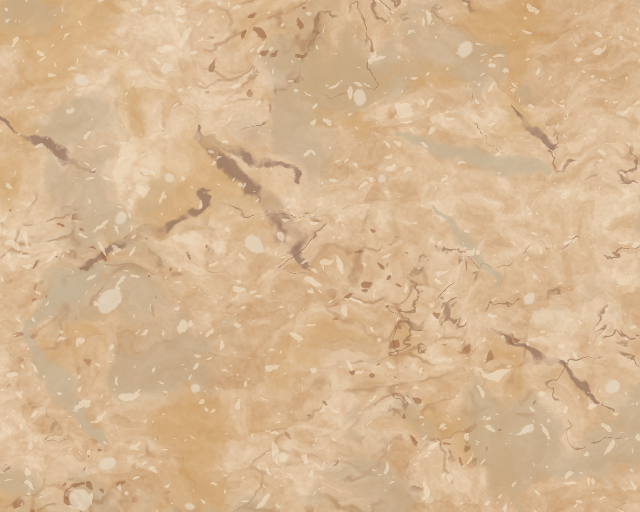
A WebGL 2 fragment shader for this texture:

```glsl
#version 300 es
precision highp float;

uniform vec2 u_resolution;
out vec4 fragColor;

float hash(vec2 p) {
    vec3 q = fract(p.xyx * vec3(0.1031, 0.1030, 0.0973));
    q += dot(q, q.yzx + 33.33);
    return fract((q.x + q.y) * q.z);
}

mat2 turn(float a) {
    return mat2(cos(a), -sin(a), sin(a), cos(a));
}

float noise(vec2 p) {
    vec2 i = floor(p), f = fract(p);
    f = f * f * (3.0 - 2.0 * f);
    return mix(mix(hash(i), hash(i + vec2(1, 0)), f.x),
               mix(hash(i + vec2(0, 1)), hash(i + vec2(1, 1)), f.x), f.y);
}

float fbm(vec2 p) {
    float sum = 0.0, amp = 0.5;
    for (int i = 0; i < 5; i++) {
        sum += amp * noise(p);
        p = turn(0.6) * p * 2.03 + 17.0;
        amp *= 0.5;
    }
    return sum;
}

// Cellular fragments: x is the gap to the border, y a tone per cell
vec2 shards(vec2 p) {
    vec2 id = floor(p);
    float first = 9.0, second = 9.0, tone = 0.0;
    for (int y = -1; y <= 1; y++)
    for (int x = -1; x <= 1; x++) {
        vec2 c = id + vec2(x, y);
        float d = length(c + vec2(hash(c), hash(c + 41.7)) - p);
        if (d < first) { second = first; first = d; tone = hash(c + 5.3); }
        else second = min(second, d);
    }
    return vec2(second - first, tone);
}

// Scattered slim grains, leaning mostly along the bedding
float flecks(vec2 p, float cells, float share, float slim) {
    vec2 g = p * cells, id = floor(g);
    float cover = 0.0, blur = 0.03 + cells * 0.0012;
    for (int y = -1; y <= 1; y++)
    for (int x = -1; x <= 1; x++) {
        vec2 c = id + vec2(x, y), key = c + cells;
        vec2 d = turn((hash(key + 7.3) - 0.4) * 2.4) * (g - c - vec2(hash(key), hash(key + 23.9)));
        float size = hash(key + 3.1);
        float edge = length(d * vec2(1.0, slim)) - mix(0.12, 0.45, size * size);
        cover = max(cover, step(hash(key + 19.7), share) * (1.0 - smoothstep(-blur, blur, edge)));
    }
    return cover;
}

// Tapered vein from a to b
float vein(vec2 p, vec2 a, vec2 b, float width) {
    vec2 d = b - a;
    float h = clamp(dot(p - a, d) / dot(d, d), 0.0, 1.0);
    float taper = width * (0.3 + 0.7 * sin(3.14159 * h));
    return 1.0 - smoothstep(0.35, 1.0, length(p - a - d * h) / taper);
}

void main() {
    vec2 p = gl_FragCoord.xy / u_resolution.y;
    vec2 warp = vec2(fbm(p * 5.0), fbm(p * 5.0 + 31.0)) - 0.485;
    vec2 fine = vec2(fbm(p * 22.0 + 9.0), fbm(p * 22.0 + 57.0)) - 0.485;
    vec2 q = p + warp * 0.16 + fine * 0.035;
    float patches = fbm(p * 4.0 + 80.0);
    float broken = smoothstep(0.36, 0.56, fbm(p * 26.0 + 12.0));

    // Cream ground with large and small fragments
    vec2 slab = shards((turn(0.3) * q) * vec2(9.0, 16.0));
    vec2 chip = shards((turn(-0.35) * q) * vec2(25.0, 40.0));
    float warm = 1.0 - smoothstep(0.12, 0.34, length(q - vec2(0.33, 0.37)));
    float tone = 0.64 + (fbm(q * 3.0 + 5.0) - 0.485) * 0.9;
    tone += (slab.y - 0.5) * 0.34 + (chip.y - 0.5) * 0.28;
    tone += (fbm(q * vec2(38.0, 55.0)) - 0.485) * 0.9;
    tone += (noise(p * 190.0) - 0.5) * 0.2 - warm * 0.22;
    vec3 col = mix(vec3(0.80, 0.64, 0.47), vec3(0.91, 0.81, 0.69), clamp(tone, -0.15, 1.1));

    // Ochre and grey stains
    float ochre = smoothstep(0.54, 0.70, fbm(q * 6.0 + 140.0));
    col = mix(col, vec3(0.80, 0.62, 0.39), ochre * 0.5);
    float grey = smoothstep(0.54, 0.70, fbm(q * 7.0 + 210.0));
    col = mix(col, vec3(0.76, 0.67, 0.55), grey * 0.6);

    // Brown rims and hairline cracks
    float rim = (1.0 - smoothstep(0.0, 0.15, slab.x)) * smoothstep(0.42, 0.62, patches);
    col = mix(col, vec3(0.69, 0.52, 0.37), rim * broken * 0.6);
    float crack = 1.0 - smoothstep(0.0, 0.016, abs(fbm(q * vec2(6.0, 9.0) + 3.0) - 0.48));
    crack *= smoothstep(0.46, 0.60, fbm(p * 3.5 + 40.0));
    col = mix(col, vec3(0.60, 0.45, 0.34), crack * broken * 0.7);

    // Broad pale grey bands, then darker mauve veins
    vec2 v = p + warp * 0.12 + fine * 0.05;
    float band = vein(v, vec2(0.22, 0.47), vec2(0.05, 0.36), 0.030);
    band = max(band, vein(v, vec2(0.05, 0.36), vec2(0.22, 0.14), 0.034));
    band = max(band, vein(v, vec2(0.78, 0.71), vec2(1.07, 0.66), 0.032));
    band = max(band, vein(v, vec2(0.84, 0.58), vec2(0.97, 0.43), 0.022));
    col = mix(col, vec3(0.77, 0.70, 0.59), band * 0.7);
    float dark = vein(v, vec2(0.41, 0.74), vec2(0.61, 0.47), 0.022);
    dark = max(dark, vein(v, vec2(0.42, 0.73), vec2(0.57, 0.65), 0.013));
    dark = max(dark, vein(v, vec2(0.0, 0.78), vec2(0.19, 0.65), 0.009));
    dark = max(dark, vein(v, vec2(0.17, 0.46), vec2(0.42, 0.64), 0.018));
    dark = max(dark, vein(v, vec2(1.0, 0.82), vec2(1.08, 0.70), 0.013));
    dark = max(dark, vein(v, vec2(0.97, 0.34), vec2(1.20, 0.23), 0.011));
    col = mix(col, vec3(0.60, 0.47, 0.39), dark * (0.25 + 0.55 * broken));

    // Rust specks, pale flecks and rounded pebbles
    vec2 s = p + fine * 0.04;
    float rust = flecks(s, 34.0, 0.22, 1.8) * smoothstep(0.46, 0.58, patches);
    col = mix(col, vec3(0.62, 0.42, 0.28), rust * 0.65);
    float pale = max(flecks(s, 24.0, 0.20, 2.8), flecks(s, 52.0, 0.22, 2.0));
    col = mix(col, vec3(0.94, 0.87, 0.77), pale * 0.65);
    col = mix(col, vec3(0.90, 0.84, 0.75), flecks(p + fine * 0.02, 15.0, 0.05, 1.3) * 0.75);

    fragColor = vec4(clamp(col, 0.0, 1.0), 1.0);
}
```
